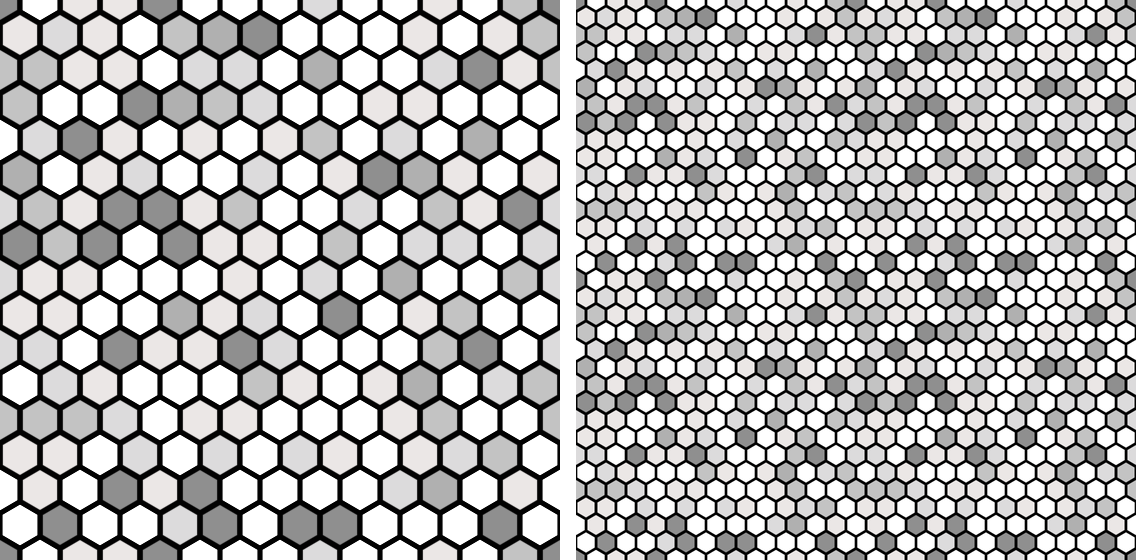
Left, the tile; right, the same tile 2 across and 2 down.
Give the GLSL for this pattern, as a Shadertoy shader.

```glsl
#define COLUMNS 14.0
#define ROWS 16.0          // even, so the staggered rows wrap
#define GROUT_WIDTH 0.128  // in cell widths
#define RIM_SOFTNESS 0.016 // extra edge shading on tinted tiles
#define SEED 37u
#define GROUT vec3(0.008)
#define WHITE vec3(1.0)
#define WARM vec3(0.922, 0.906, 0.902)

const vec2 LATTICE = vec2(1.0, 1.7320508);

// Integer hash of a wrapped cell id, in 0..1
float hashCell(vec2 id) {
    uvec2 c = uvec2(id + 0.5);
    uint h = c.x * 1597u + c.y * 51749u + SEED * 7919u;
    h = (h ^ (h >> 16)) * 73244475u;
    h = (h ^ (h >> 15)) * 73244475u;
    h ^= h >> 16;
    return float(h & 65535u) / 65536.0;
}

// Centre of the nearest hexagon, in lattice units
vec2 nearestCentre(vec2 p) {
    vec2 a = floor(p / LATTICE + 0.5);
    vec2 b = floor(p / LATTICE) + 0.5;
    vec2 da = p - a * LATTICE;
    vec2 db = p - b * LATTICE;
    return dot(da, da) < dot(db, db) ? a : b;
}

// Distance inward from the sides of a pointy-top hexagon of unit width
float hexInset(vec2 q) {
    q = abs(q);
    return 0.5 - max(q.x, dot(q, vec2(0.5, 0.8660254)));
}

// Weighted choice among the tile tones
vec3 tileColour(float pick) {
    if (pick < 0.44) return WHITE;
    if (pick < 0.64) return WARM;
    if (pick < 0.75) return vec3(0.862, 0.858, 0.862);
    if (pick < 0.86) return vec3(0.765);
    if (pick < 0.92) return vec3(0.69);
    return vec3(0.56);
}

void mainImage(out vec4 fragColor, in vec2 fragCoord) {
    // Whole columns and rows across the canvas
    vec2 p = fragCoord / iResolution.xy * vec2(COLUMNS, ROWS * 0.5) * LATTICE;
    vec2 centre = nearestCentre(p);
    vec2 id = mod(2.0 * centre, vec2(2.0 * COLUMNS, ROWS));

    // Tile tone
    float pick = hashCell(id);
    vec3 tile = tileColour(pick);

    // Grout lines with smoothed edges
    float pixel = COLUMNS / iResolution.x;
    float rim = tile.g < 0.99 ? RIM_SOFTNESS : 0.0;
    float inset = hexInset(p - centre * LATTICE) - 0.5 * GROUT_WIDTH;
    float cover = smoothstep(-0.5 * pixel, 0.5 * pixel + rim, inset);

    fragColor = vec4(mix(GROUT, tile, cover), 1.0);
}
```
